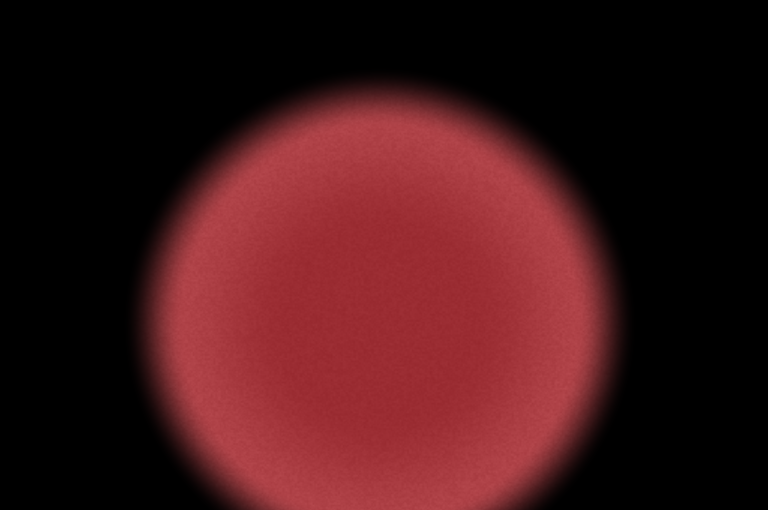
Reproduce this background procedurally as a WebGL 1 fragment shader.

```glsl
precision highp float;
// A soft red disc glowing on black, cut off by the lower edge of the canvas.
// Radial blends shade a deep core, a paler rim and a blurred falloff,
// and two layers of value noise give the surface a fine grain.

uniform vec2 u_resolution;

float hash(vec2 p) {
  vec3 q = fract(p.xyx * 0.1031);
  q += dot(q, q.yzx + 33.33);
  return fract((q.x + q.y) * q.z);
}

float valueNoise(vec2 p) {
  vec2 cell = floor(p);
  vec2 f = fract(p);
  f = f * f * (3.0 - 2.0 * f);
  float low = mix(hash(cell), hash(cell + vec2(1.0, 0.0)), f.x);
  float high = mix(hash(cell + vec2(0.0, 1.0)), hash(cell + 1.0), f.x);
  return mix(low, high, f.y);
}

void main() {
  // Canvas heights, measured from the disc centre
  vec2 uv = gl_FragCoord.xy / u_resolution.y;
  vec2 p = uv - vec2(0.5 * u_resolution.x / u_resolution.y - 0.008, 0.365);

  // Radius, with the diagonals pulled in slightly
  float r = length(p);
  vec2 dir = p / max(r, 0.001);
  r += 0.024 * dir.x * dir.x * dir.y * dir.y * smoothstep(0.1, 0.4, r);

  // Deep core blending into the paler rim
  vec3 core = vec3(0.605, 0.172, 0.195);
  vec3 rim = vec3(0.69, 0.262, 0.283);
  vec3 color = mix(core, rim, smoothstep(0.18, 0.41, r));

  // Surface grain, a little stronger toward the rim
  float grain = 0.6 * valueNoise(uv * vec2(200.0, 240.0))
              + 0.4 * valueNoise(uv * 340.0 + 57.0) - 0.5;
  color += grain * mix(0.035, 0.05, smoothstep(0.2, 0.38, r));

  // Blurred outer edge
  color *= 1.0 - smoothstep(0.385, 0.505, r);
  gl_FragColor = vec4(color, 1.0);
}
```
